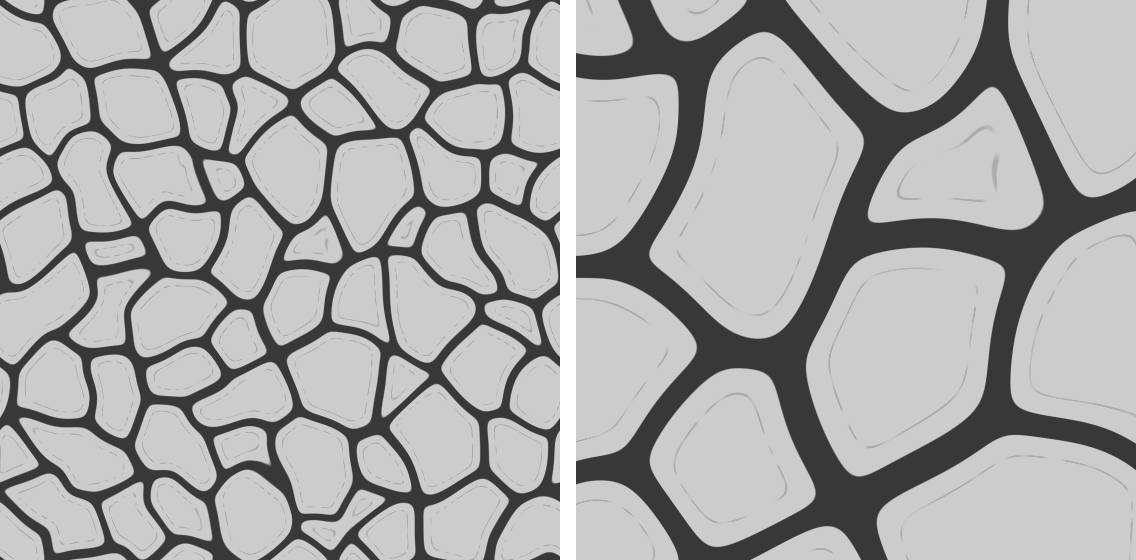
Left, the full canvas; right, a detail of the centre.
Give the GLSL for this pattern, as a WebGL 2 fragment shader.

```glsl
#version 300 es
precision highp float;

uniform vec2 u_resolution;
out vec4 fragColor;

const float TAU = 6.2831853;
const float GRID = 8.0;   // stones per side
const int REACH = 2;      // neighbour cells searched each way
const int COUNT = 25;

// Random triple per cell, wrapping at the canvas border
vec3 cellHash(vec2 cell, float salt) {
    cell = mod(cell, GRID);
    vec3 q = vec3(dot(cell, vec2(127.1, 311.7)),
                  dot(cell, vec2(269.5, 183.3)),
                  dot(cell, vec2(419.2, 371.9)));
    return fract(sin(q + salt) * 43758.5453);
}

// Two blended lobes: xy = effective centre, z = squared distance less weight
vec3 stoneField(vec2 p, vec2 cell) {
    vec3 place = cellHash(cell, 1.7);
    vec3 shape = cellHash(cell, 8.3);
    float rowShift = mod(cell.y, 2.0) < 0.5 ? 0.2 : -0.2;
    vec2 seed = cell + 0.5 + 0.64 * (place.xy - 0.5) + vec2(rowShift, 0.0);
    float angle = TAU * shape.x;
    vec2 arm = (0.06 + 0.32 * shape.y) * vec2(cos(angle), sin(angle));

    float blend = 0.08;
    vec2 toA = p - seed - arm;
    vec2 toB = p - seed + arm;
    float a = dot(toA, toA);
    float b = dot(toB, toB) + 0.14 * (shape.z - 0.5);
    float share = 1.0 / (1.0 + exp((a - b) / blend));
    float field = min(a, b) - blend * log(1.0 + exp(-abs(a - b) / blend));
    return vec3(mix(seed - arm, seed + arm, share), field - 0.38 * place.z);
}

void main() {
    vec2 uv = gl_FragCoord.xy / u_resolution;
    float pixel = GRID / min(u_resolution.x, u_resolution.y);

    // Gentle waviness with whole periods
    vec2 p = GRID * uv;
    p += 0.04 * sin(TAU * (vec2(5.0, 7.0) * uv.yx + vec2(3.0, -2.0) * uv));
    vec2 home = floor(p);

    // Find the stone that owns this point
    vec3 stones[COUNT];
    vec3 owner = vec3(0.0, 0.0, 1e5);
    vec2 ownerCell = home;
    int ownerIndex = 0;
    for (int i = 0; i < COUNT; i++) {
        int side = 2 * REACH + 1;
        vec2 cell = home + vec2(i % side - REACH, i / side - REACH);
        stones[i] = stoneField(p, cell);
        if (stones[i].z < owner.z) {
            owner = stones[i];
            ownerCell = cell;
            ownerIndex = i;
        }
    }

    // Soft minimum of the border distances rounds the corners
    float rounding = 0.042;
    float sum = 0.0;
    for (int i = 0; i < COUNT; i++) {
        if (i == ownerIndex) continue;
        float spacing = max(length(stones[i].xy - owner.xy), 0.35);
        sum += exp(-(stones[i].z - owner.z) / (2.0 * spacing * rounding));
    }
    float inset = 0.040 + 0.032 * cellHash(ownerCell, 4.9).x;
    float depth = -rounding * log(sum) - inset;

    // Flat stone on mortar
    float stone = smoothstep(-0.75 * pixel, 0.75 * pixel, depth);
    vec3 color = mix(vec3(0.22), vec3(0.80), stone);

    // Faint broken line inside each rim
    float rim = 1.0 - smoothstep(0.002, 0.002 + 0.7 * pixel, abs(depth - 0.095));
    float wave = sin(TAU * (31.0 * uv.x + 3.0 * sin(TAU * 4.0 * uv.y)))
               + sin(TAU * (27.0 * uv.y + 2.0 * sin(TAU * 5.0 * uv.x)));
    color -= 0.13 * rim * smoothstep(-1.2, 0.8, wave);

    fragColor = vec4(color, 1.0);
}
```
